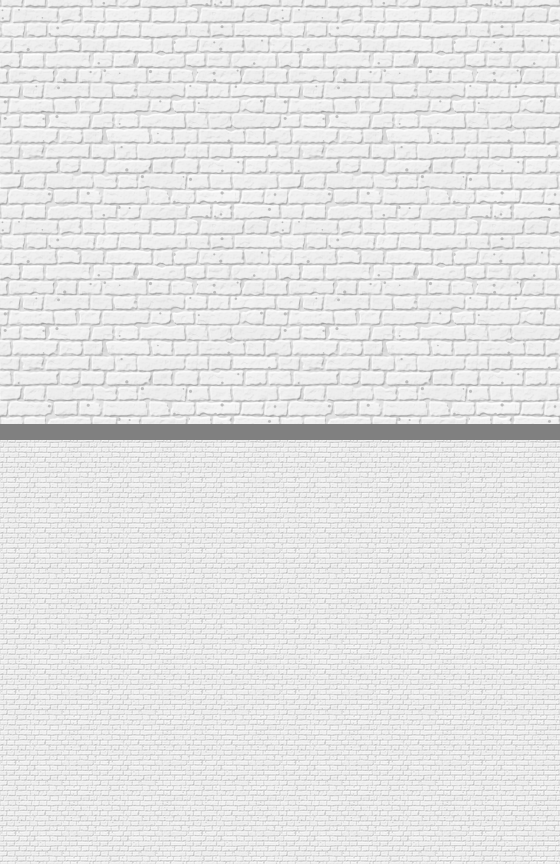
Top: one tile. Bottom: repeated 3 by 3.
A Shadertoy shader for this texture:

```glsl
// White painted brick wall: each course repeats one stretcher and two headers,
// with alternate courses shifted. A height field of rounded boxes, chips and
// wrapping gradient noise is lit from above; a 2 x 2 block of tiles fills the canvas.

const vec2 TILES = vec2(2.0);
const vec2 GRID = vec2(12.0, 14.0);      // header widths and courses per tile
const float HEADER_ASPECT = 1.54;        // header width / course height
const float GROUP = 4.0;                 // stretcher + two headers
const vec3 PAINT = vec3(0.938);
const vec3 MORTAR = vec3(0.868);
const vec3 PIT = vec3(0.60);

float hash(vec2 p) {
    vec3 q = fract(p.xyx * vec3(0.1031, 0.1030, 0.0973));
    q += dot(q, q.yzx + 33.33);
    return fract((q.x + q.y) * q.z);
}

float gradientDot(vec2 cell, vec2 offset, vec2 period) {
    float angle = 6.28318 * hash(mod(cell, period) + period * 0.37);
    return dot(vec2(cos(angle), sin(angle)), offset);
}

// Gradient noise with "period" cells per tile, so it wraps at tile edges.
float noise(vec2 t, vec2 period) {
    vec2 p = t * period, i = floor(p), f = p - i;
    vec2 u = f * f * f * (f * (f * 6.0 - 15.0) + 10.0);
    vec2 e = vec2(1.0, 0.0);
    float low = mix(gradientDot(i, f, period),
                    gradientDot(i + e.xy, f - e.xy, period), u.x);
    float high = mix(gradientDot(i + e.yx, f - e.yx, period),
                     gradientDot(i + e.xx, f - e.xx, period), u.x);
    return 1.4 * mix(low, high, u.y);
}

float fbm(vec2 t, vec2 period) {
    float sum = 0.0, amplitude = 0.5;
    for (int i = 0; i < 3; i++) {
        sum += amplitude * noise(t, period);
        period *= 2.0;
        amplitude *= 0.6;
    }
    return sum;
}

float roundBox(vec2 p, vec2 halfSize, float radius) {
    vec2 q = abs(p) - halfSize + radius;
    return length(max(q, 0.0)) + min(max(q.x, q.y), 0.0) - radius;
}

// x: signed distance to the brick in course heights, y: random value of the brick.
vec2 brick(vec2 t) {
    vec2 g = t * GRID;
    g += 0.07 * vec2(noise(t, vec2(9.0, 14.0)), noise(t.yx, vec2(14.0, 6.0)));
    g.y -= 0.54;
    float row = floor(g.y);
    float rowId = mod(row, GRID.y);
    float shift = mix(0.42, 1.95, mod(row, 2.0)) + 0.16 * (hash(vec2(rowId, 5.0)) - 0.5);
    float x = g.x - shift;
    float group = floor(x / GROUP);
    float groupId = mod(group, GRID.x / GROUP);
    x -= group * GROUP;

    // Jittered joints inside the group
    vec2 jitter = vec2(hash(vec2(groupId, rowId)), hash(vec2(groupId + 7.0, rowId)));
    vec2 joint = vec2(2.0, 3.0) + 0.14 * (jitter - 0.5);
    float index = step(joint.x, x) + step(joint.y, x);
    float left = index < 0.5 ? 0.0 : (index < 1.5 ? joint.x : joint.y);
    float right = index < 0.5 ? joint.x : (index < 1.5 ? joint.y : GROUP);
    float random = hash(vec2(groupId * 3.0 + index + 20.0, rowId));

    vec2 p = vec2((x - 0.5 * (left + right)) * HEADER_ASPECT, g.y - row - 0.5);
    vec2 halfSize = vec2(0.5 * (right - left) * HEADER_ASPECT, 0.5);
    float d = roundBox(p, halfSize - 0.055 - 0.035 * random, 0.12);

    // Ragged outline and chipped corners
    d += 0.06 * noise(t, vec2(60.0, 45.0));
    d += 0.35 * max(noise(t, vec2(20.0, 16.0)) - 0.32, 0.0);
    return vec2(d, random);
}

float wallHeight(vec2 t) {
    float body = smoothstep(0.07, -0.09, brick(t).x);
    float dent = smoothstep(0.28, 0.55, noise(t, vec2(36.0, 30.0)));
    return body + 0.42 * fbm(t, vec2(30.0, 24.0)) - 0.22 * dent;
}

// Sparse small holes, one candidate per cell.
float pits(vec2 t, vec2 period) {
    vec2 cell = floor(t * period), id = mod(cell, period);
    vec2 centre = 0.3 + 0.4 * vec2(hash(id + 3.0), hash(id + 41.0));
    float radius = 0.08 + 0.13 * hash(id + 17.0);
    float d = length(t * period - cell - centre) - radius;
    return step(0.94, hash(id + 71.0)) * smoothstep(0.09, -0.09, d);
}

void mainImage(out vec4 fragColor, in vec2 fragCoord) {
    vec2 t = fragCoord / iResolution.xy * TILES;
    vec2 b = brick(t);
    float face = smoothstep(0.06, -0.06, b.x);

    // Painted faces and partly filled joints
    vec3 paint = PAINT + 0.014 * (b.y - 0.5) + 0.014 * noise(t, vec2(3.0, 7.0));
    vec3 mortar = MORTAR + 0.05 * noise(t, vec2(10.0, 12.0));
    vec3 color = mix(mortar, paint, face);

    // Light from above and slightly left: strong shadows, faint highlights
    vec2 toLight = vec2(-0.055 / HEADER_ASPECT, 0.10) / GRID;
    float relief = wallHeight(t) - wallHeight(t + toLight);
    color += relief * (relief < 0.0 ? 0.19 : 0.05);

    color = mix(color, PIT, 0.6 * face * pits(t, vec2(36.0, 28.0)));
    fragColor = vec4(clamp(color, 0.0, 1.0), 1.0);
}
```
